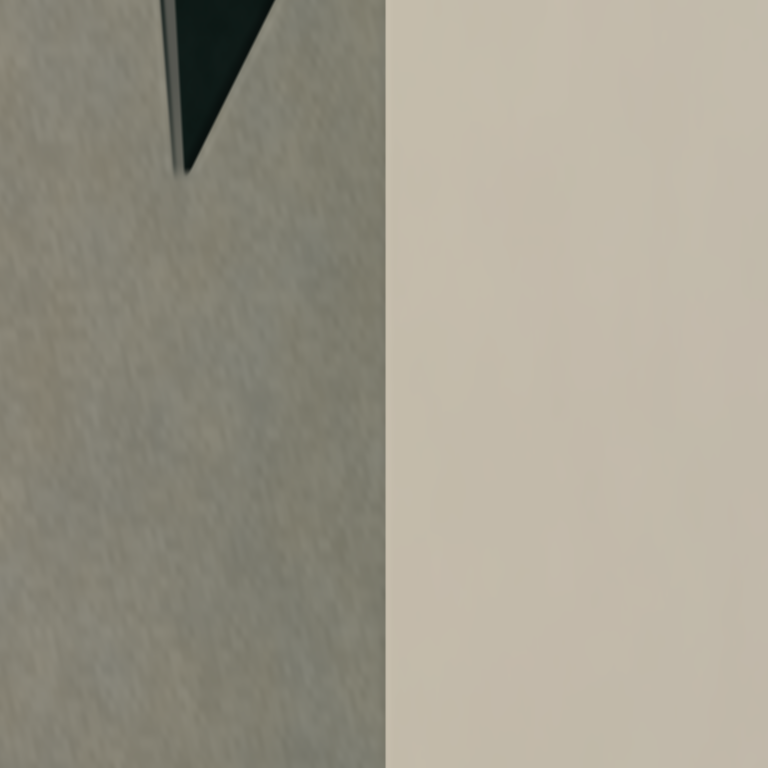
Reproduce this texture procedurally as a Shadertoy shader.

```glsl
#define SEAM_X 0.502
#define SEAM_SOFT 0.0016
#define TIP_Y 0.776
#define EDGE_SOFT 0.0028
#define GRAIN 0.035
#define MOTTLE 0.045
#define WALL_LEFT vec3(0.525, 0.512, 0.460)
#define WALL_RIGHT vec3(0.492, 0.488, 0.436)
#define PANEL vec3(0.762, 0.730, 0.668)
#define DARK vec3(0.055, 0.100, 0.088)
#define TRIM vec3(0.340, 0.345, 0.320)

float hash(vec2 p) {
    return fract(sin(dot(p, vec2(127.1, 311.7))) * 43758.5453);
}

float valueNoise(vec2 p) {
    vec2 cell = floor(p), f = fract(p);
    f = f * f * (3.0 - 2.0 * f);
    float low = mix(hash(cell), hash(cell + vec2(1.0, 0.0)), f.x);
    float high = mix(hash(cell + vec2(0.0, 1.0)), hash(cell + 1.0), f.x);
    return mix(low, high, f.y);
}

// Zero-centred layered noise
float fbm(vec2 p) {
    float sum = 0.0, amp = 0.5;
    for (int i = 0; i < 4; i++) {
        sum += amp * (valueNoise(p) - 0.5);
        p = p * 2.03 + 17.3;
        amp *= 0.5;
    }
    return sum;
}

// Soft step that rises from 0 to 1 around an edge
float rise(float edge, float x, float soft) {
    return smoothstep(edge - soft, edge + soft, x);
}

float band(float left, float right, float x, float soft) {
    return rise(left, x, soft) * (1.0 - rise(right, x, soft));
}

vec3 wallColor(vec2 uv) {
    vec3 col = mix(WALL_LEFT, WALL_RIGHT, smoothstep(0.0, SEAM_X, uv.x));
    vec2 slanted = vec2(uv.x + 0.2 * uv.y, uv.y);
    col += MOTTLE * fbm(slanted * vec2(24.0, 11.0));
    col += GRAIN * (valueNoise(slanted * vec2(130.0, 62.0)) - 0.5);
    float tint = fbm(uv * vec2(15.0, 9.0) + 40.0);
    return col + vec3(0.022, 0.004, -0.022) * tint;
}

vec3 panelColor(vec2 uv) {
    float across = (uv.x - SEAM_X) / (1.0 - SEAM_X);
    vec3 col = PANEL + vec3(0.008, 0.006, 0.0) * (0.5 - across);
    col += 0.008 * (uv.y - 0.5);
    col += 0.012 * fbm(uv * vec2(22.0, 8.0) + 9.0);
    col += vec3(0.008, -0.004, 0.006) * fbm(uv * 9.0 + 70.0);
    // Faint pale line along the seam
    return col + 0.012 * exp(-pow((uv.x - SEAM_X - 0.004) / 0.004, 2.0));
}

// Hanging dark wedge with a narrow trim on its left side
vec3 addWedge(vec3 col, vec2 uv) {
    float drop = (1.0 - uv.y) / (1.0 - TIP_Y);
    float trimLeft = mix(0.208, 0.225, drop);
    float darkLeft = mix(0.228, 0.240, drop);
    float darkRight = mix(0.358, 0.247, drop);
    float aboveTip = 1.0 - rise(1.0, drop, 0.035);
    float aboveTrimEnd = 1.0 - smoothstep(0.94, 1.07, drop);

    float trim = band(trimLeft, darkLeft + 0.004, uv.x, EDGE_SOFT);
    vec3 trimCol = mix(TRIM, WALL_RIGHT, 0.35 * smoothstep(0.4, 1.0, drop));
    float outline = exp(-pow((uv.x - trimLeft - 0.003) / 0.0035, 2.0));
    trimCol = mix(trimCol, DARK, 0.7 * outline * (1.0 - 0.6 * drop));
    col = mix(col, trimCol, trim * aboveTrimEnd);

    // Pale rim outside the trim and the slanted edge
    float rim = exp(-pow((uv.x - trimLeft + 0.006) / 0.004, 2.0));
    rim += exp(-pow((uv.x - darkRight - 0.009) / 0.005, 2.0));
    col += 0.025 * rim * aboveTip;

    vec3 darkCol = DARK + 0.025 * fbm(uv * vec2(45.0, 30.0));
    darkCol *= 1.0 - 0.4 * smoothstep(0.02, 0.0, darkRight - uv.x);
    float dark = band(darkLeft, darkRight, uv.x, EDGE_SOFT);
    return mix(col, darkCol, dark * aboveTip);
}

void mainImage(out vec4 fragColor, in vec2 fragCoord) {
    vec2 uv = fragCoord / iResolution.xy;
    vec3 wall = addWedge(wallColor(uv), uv);
    wall *= 1.0 - 0.04 * smoothstep(0.012, 0.0, SEAM_X - uv.x);
    vec3 col = mix(wall, panelColor(uv), rise(SEAM_X, uv.x, SEAM_SOFT));
    fragColor = vec4(clamp(col, 0.0, 1.0), 1.0);
}
```
